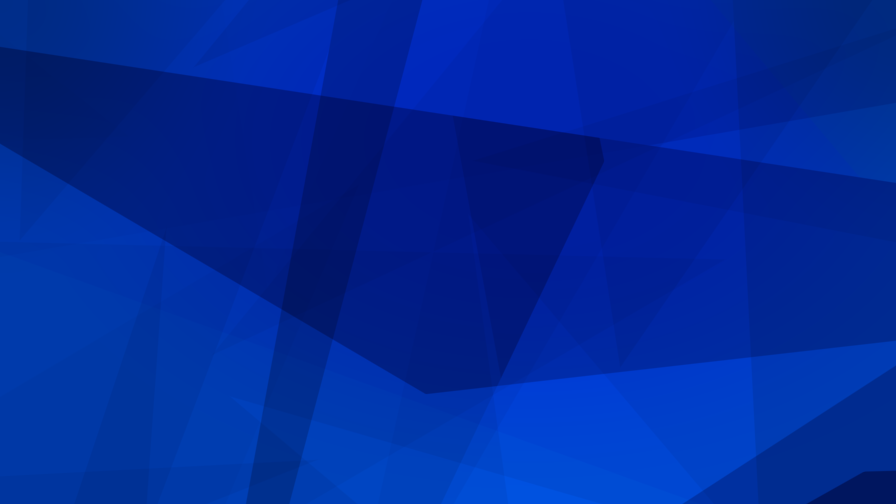
Reproduce this background procedurally as a Shadertoy shader.

```glsl
// Overlapping translucent blue facets, like folded sheets of tinted glass.
// A smooth blue field is multiplied by tints inside large wedges bounded by
// straight lines, then by a loop of faint random shards.

const vec3  CORE_BLUE  = vec3(0.0, 0.150, 0.715);
const vec3  OUTER_BLUE = vec3(0.0, 0.225, 0.690);
const vec2  CORE_POS   = vec2(1.05, 0.72);
const float EDGE_SOFT  = 0.0018;   // half width of an edge, in canvas heights
const int   SHARDS     = 14;
const float SHARD_TONE = 0.065;    // strongest tint of a random shard

float hash(float n) {
    return fract(sin(n * 91.345 + 17.13) * 4375.85);
}

// Coverage of the half plane to the left of the line a -> b.
float side(vec2 p, vec2 a, vec2 b) {
    vec2 dir = normalize(b - a);
    vec2 q = p - a;
    float soft = max(EDGE_SOFT, 0.6 / iResolution.y);
    return smoothstep(-soft, soft, dir.x * q.y - dir.y * q.x);
}

// Coverage to the right of a line that spans the height, given its x at top and bottom.
float rightOf(vec2 p, float xTop, float xBottom) {
    return side(p, vec2(xTop, 1.0), vec2(xBottom, 0.0));
}

// Coverage above a line that spans the width, given its y at left and right.
float above(vec2 p, float yLeft, float yRight) {
    return side(p, vec2(0.0, yLeft), vec2(1.778, yRight));
}

void tint(inout vec3 col, float mask, vec3 tone) {
    col *= mix(vec3(1.0), tone, mask);
}

void mainImage(out vec4 fragColor, in vec2 fragCoord) {
    vec2 p = fragCoord / iResolution.y;

    // Smooth field: pure blue core, greener surroundings, dim upper corners
    float spread = length((p - CORE_POS) * vec2(1.0, 1.5));
    vec3 col = mix(CORE_BLUE, OUTER_BLUE, smoothstep(0.25, 1.1, spread));
    col *= 1.0 - 0.22 * smoothstep(0.55, 0.0, length(p - vec2(0.0, 1.0)));
    col *= 1.0 - 0.18 * smoothstep(0.50, 0.0, length(p - vec2(1.778, 1.0)));

    // Boundaries of the large folds
    float overRoof  = above(p, 0.907, 0.637);
    float overLeft  = side(p, vec2(0.0, 0.715), vec2(0.845, 0.218));
    float overRight = side(p, vec2(0.845, 0.218), vec2(1.778, 0.324));
    float pastSpine = side(p, vec2(1.197, 0.676), vec2(0.875, 0.0));
    float pastNeck  = rightOf(p, 1.134, 1.337);
    float pastBand  = rightOf(p, 0.838, 0.574);
    float inBand    = rightOf(p, 0.671, 0.488) * (1.0 - pastBand);
    float pastPost  = rightOf(p, 1.454, 1.505);
    float fold = (1.0 - overRoof) * overLeft * overRight;
    float core = fold * (1.0 - pastSpine) * (1.0 - pastNeck);

    // Dark central fold and its deeper left part
    tint(col, fold, vec3(1.0, 0.80, 0.87));
    tint(col, core, vec3(1.0, 0.80, 0.86));
    tint(col, core * rightOf(p, 0.856, 1.04), vec3(1.0, 0.84, 0.90));

    // Upright bands
    tint(col, inBand, vec3(1.0, 0.82, 0.84));
    tint(col, rightOf(p, 0.69, 0.3125) * (1.0 - rightOf(p, 0.671, 0.488)),
         vec3(1.0, 1.08, 1.06));
    tint(col, pastBand * (1.0 - rightOf(p, 0.97, 0.75)), vec3(1.0, 1.05, 1.03));
    tint(col, pastPost, vec3(1.0, 0.96, 0.94));
    tint(col, rightOf(p, 1.48, 0.90) * (1.0 - pastPost), vec3(1.0, 1.06, 1.04));
    tint(col, rightOf(p, 1.41, 2.25) * overRoof, vec3(1.0, 1.07, 0.97));

    // Bright lower facets and the lit wedge at the right
    tint(col, pastSpine * (1.0 - overRight), vec3(1.0, 1.10, 1.09));
    tint(col, 1.0 - above(p, 0.50, -0.14), vec3(1.0, 1.07, 1.01));
    tint(col, overRoof * (1.0 - above(p, 0.49, 0.796)), vec3(1.0, 1.22, 1.10));
    tint(col, above(p, 0.49, 0.796) * (1.0 - overRoof), vec3(1.0, 0.96, 0.98));

    // Shadowed lower right corner
    float corner = 1.0 - side(p, vec2(1.354, 0.0), vec2(1.778, 0.275));
    float tip = 1.0 - side(p, vec2(1.60, 0.0), vec2(1.778, 0.10));
    tint(col, corner, vec3(1.0, 0.72, 0.80));
    tint(col, tip * (1.0 - above(p, 0.02, 0.066)), vec3(1.0, 0.50, 0.66));

    // Faint random shards: narrow wedges opening from scattered points
    for (int i = 0; i < SHARDS; i++) {
        float id = float(i) * 7.0;
        vec2 apex = vec2(hash(id) * 1.778, hash(id + 1.0) * 1.2 - 0.1);
        float angle = hash(id + 2.0) * 6.2832;
        float opening = mix(0.2, 0.8, hash(id + 3.0));
        vec2 low = vec2(cos(angle), sin(angle));
        vec2 high = vec2(cos(angle + opening), sin(angle + opening));
        float shard = side(p, apex, apex + low) * side(p, apex + high, apex);
        float tone = (hash(id + 4.0) * 2.0 - 1.0) * SHARD_TONE;
        tint(col, shard, vec3(1.0, 1.0 + 1.3 * tone, 1.0 + tone));
    }

    fragColor = vec4(clamp(col, 0.0, 1.0), 1.0);
}
```
